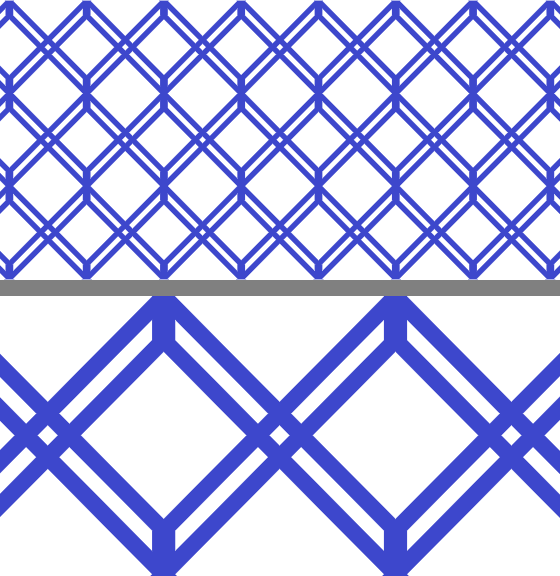
Top: the whole. Bottom: its middle third, enlarged.
This pattern is drawn by a Shadertoy shader. Its source:

```glsl
// Blue trellis on white: paired diagonal rails cross between nodes, and
// short upright posts join the pairs at each node. One quarter cell is
// measured as a distance field and mirrored over the whole canvas.

const vec3 PAPER = vec3(1.0);
const vec3 BLUE = vec3(0.24, 0.28, 0.80);

const vec2 CELL = vec2(0.2760, 0.3307);  // node spacing, in canvas heights
const vec2 FIRST_NODE = vec2(0.0335, 0.0047);
const float GAP = 0.052;                 // vertical offset between paired rails
const float SLOPE = (CELL.y - GAP) / CELL.x;

// Distance to the centre lines of two parallel rails rising from a node.
float railPair(float x, float y) {
    float rise = y - SLOPE * x;
    return abs(abs(rise - 0.5 * GAP) - 0.5 * GAP) / sqrt(1.0 + SLOPE * SLOPE);
}

float trellis(vec2 p) {
    // Fold into one quadrant around the nearest node.
    vec2 q = p - FIRST_NODE;
    q = abs(q - CELL * floor(q / CELL + 0.5));

    // Rails from this node and from the node in the next row.
    float rails = min(railPair(q.x, q.y), railPair(q.x, CELL.y - q.y)) - 0.0098;
    float post = max(q.x - 0.0138, q.y - GAP);
    return min(rails, post);
}

void mainImage(out vec4 fragColor, in vec2 fragCoord) {
    vec2 p = fragCoord / iResolution.y;

    // Trim the outer nodes flat along the top and bottom margins.
    float d = max(trellis(p), abs(p.y - 0.5) - 0.4979);

    float ink = clamp(0.5 - d * iResolution.y, 0.0, 1.0);
    fragColor = vec4(mix(PAPER, BLUE, ink), 1.0);
}
```
